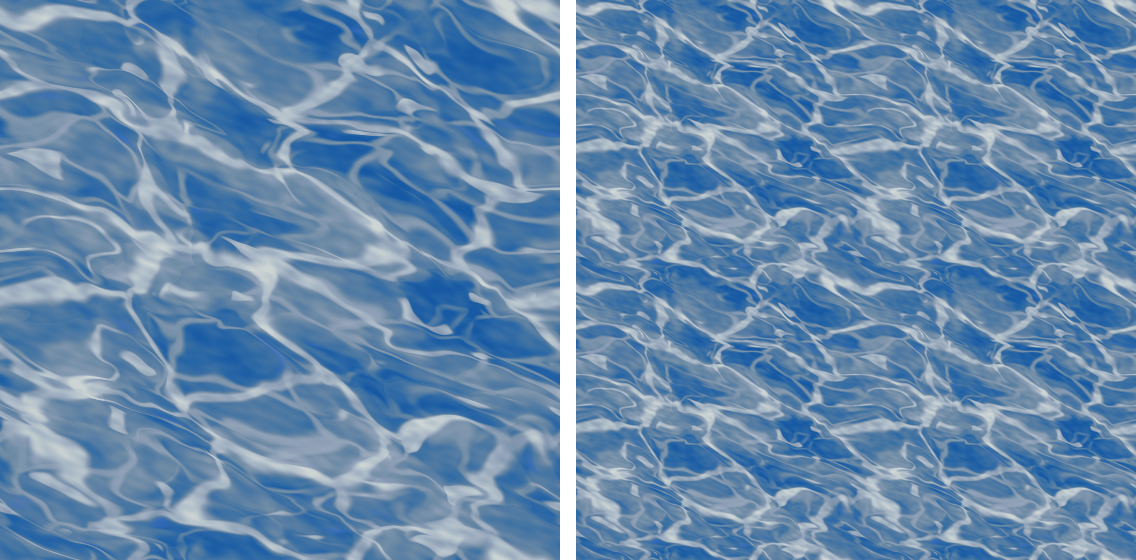
Left: one tile. Right: repeated 2 by 2.
Reproduce this texture procedurally as a WebGL 2 fragment shader.

```glsl
#version 300 es
precision highp float;
// Rippled pool water: deep blue hollows, grey-blue sheets and a slanted net of pale light filaments.

uniform vec2 u_resolution;
out vec4 fragColor;

const float SLANT = 3.0;                  // the net drops 1/SLANT of the tile across its width
const vec2 NET_GRID = vec2(3.0, 6.0);     // all grid heights are multiples of SLANT
const vec2 FINE_NET_GRID = vec2(6.0, 15.0);
const vec2 SHEET_GRID = vec2(4.0, 9.0);
const vec2 LOOP_GRID = vec2(6.0, 15.0);
const vec2 STREAK_GRID = vec2(13.0, 36.0);
const vec2 MOTTLE_GRID = vec2(30.0, 66.0);
const vec2 BROAD_WARP = vec2(0.11, 0.075);
const vec2 SMALL_WARP = vec2(0.050, 0.028);
const vec2 TINY_WARP = vec2(0.020, 0.012);
const float BASE_TONE = 0.20;
const float FILAMENT_TONE = 1.06;
const vec3 GLINT_BLUE = vec3(0.24, 0.43, 0.80);
const vec3 RAMP[8] = vec3[8](
    vec3(0.09, 0.35, 0.64), vec3(0.16, 0.40, 0.65), vec3(0.25, 0.45, 0.64), vec3(0.34, 0.49, 0.64),
    vec3(0.44, 0.55, 0.65), vec3(0.55, 0.62, 0.71), vec3(0.67, 0.73, 0.78), vec3(0.80, 0.83, 0.83));

vec3 hash(vec2 cell, float seed) {
    uvec3 v = uvec3(cell, seed) * 1664525u + 1013904223u;
    v.x += v.y * v.z; v.y += v.z * v.x; v.z += v.x * v.y;
    v ^= v >> 16u;
    v.x += v.y * v.z; v.y += v.z * v.x; v.z += v.x * v.y;
    return vec3(v >> 8u) / 16777216.0;
}

// Slanted lattice that repeats over the unit tile.
vec2 toGrid(vec2 uv, vec2 grid) {
    return vec2(uv.x, uv.y + uv.x / SLANT) * grid;
}

vec2 wrapCell(vec2 cell, vec2 grid) {
    float turns = floor((cell.x + 0.5) / grid.x);
    cell -= turns * vec2(grid.x, round(grid.y / SLANT));
    return floor(mod(cell + 0.5, grid));
}

// Wrapping gradient noise, about -0.6 to 0.6.
float noise(vec2 uv, vec2 grid, float seed) {
    vec2 p = toGrid(uv, grid);
    vec2 cell = floor(p), f = p - cell;
    vec2 s = f * f * f * (f * (f * 6.0 - 15.0) + 10.0);
    vec4 n;
    for (int i = 0; i < 4; i++) {
        vec2 corner = vec2(i & 1, i >> 1);
        float angle = 6.28318 * hash(wrapCell(cell + corner, grid), seed).x;
        n[i] = dot(vec2(cos(angle), sin(angle)), f - corner);
    }
    return mix(mix(n.x, n.y, s.x), mix(n.z, n.w, s.x), s.y);
}

vec2 noise2(vec2 uv, vec2 grid, float seed) {
    return vec2(noise(uv, grid, seed), noise(uv, grid, seed + 1.0));
}

// x: gap between the two nearest sites, zero on borders; y: random tone of the cell.
vec2 net(vec2 uv, vec2 grid, float seed) {
    vec2 p = toGrid(uv, grid), cell = floor(p);
    float nearest = 9.0, second = 9.0, tone = 0.0;
    for (int y = -2; y <= 2; y++)
    for (int x = -2; x <= 2; x++) {
        vec2 c = cell + vec2(x, y);
        vec3 h = hash(wrapCell(c, grid), seed);
        float d = length(c + 0.05 + 0.9 * h.xy - p);
        if (d < nearest) { second = nearest; nearest = d; tone = h.z; }
        else second = min(second, d);
    }
    return vec2(second - nearest, tone);
}

void main() {
    vec2 uv = gl_FragCoord.xy / u_resolution;

    // Bend the surface at three scales.
    vec2 p = uv + BROAD_WARP * noise2(uv, vec2(3.0, 6.0), 1.0);
    p += SMALL_WARP * noise2(p, vec2(8.0, 15.0), 3.0);
    p += TINY_WARP * noise2(p, vec2(18.0, 36.0), 5.0);

    // Hollows, sheets with crisp rims, streaks and mottling.
    vec2 coarse = net(p, NET_GRID, 11.0);
    vec2 fine = net(p, FINE_NET_GRID, 12.0);
    float sheet = noise(p, SHEET_GRID, 13.0);
    float streak = noise(p, STREAK_GRID, 14.0);
    float mottle = noise(uv, MOTTLE_GRID, 20.0);
    float tone = BASE_TONE + 0.36 * (coarse.y - 0.5) + 0.16 * (fine.y - 0.5)
               + 0.38 * sheet + 0.20 * (smoothstep(-0.06, 0.08, sheet + 0.3 * streak) - 0.5)
               + 0.34 * streak + 0.20 * mottle + 0.26 * exp(-5.0 * coarse.x);

    // Faint loops and side filaments.
    float presence = noise(p, vec2(4.0, 6.0), 15.0);
    float loopLine = smoothstep(0.075, 0.01, abs(noise(p, LOOP_GRID, 16.0) - 0.10));
    tone += 0.42 * loopLine * smoothstep(-0.15, 0.25, presence + 0.3 * streak);
    float sideLine = smoothstep(0.17, 0.03, fine.x) * smoothstep(0.2, -0.2, presence + 0.4 * streak);
    tone = mix(tone, 0.92, 0.72 * sideLine);

    // Main filaments, swelling and thinning along their length.
    float swell = smoothstep(-0.3, 0.45, noise(p, vec2(7.0, 15.0), 17.0));
    float width = mix(0.065, 0.17, swell);
    float filament = smoothstep(width, 0.3 * width, coarse.x);
    tone = mix(tone, FILAMENT_TONE + 0.35 * streak + 0.2 * mottle, filament * mix(0.7, 1.0, swell));

    // Small pale flecks.
    float fleck = smoothstep(0.34, 0.43, noise(p, vec2(9.0, 24.0), 18.0));
    tone = mix(tone, 1.02 + 0.3 * mottle, 0.85 * fleck);

    // Tone to colour, with rare violet-blue glints in the hollows.
    float level = clamp(tone * 5.0 + 1.0, 0.0, 6.999);
    int index = int(level);
    vec3 colour = mix(RAMP[index], RAMP[index + 1], fract(level));
    float glint = smoothstep(0.38, 0.52, noise(p, vec2(9.0, 30.0), 19.0));
    colour = mix(colour, GLINT_BLUE, 0.5 * glint * smoothstep(0.6, 0.2, tone));
    fragColor = vec4(colour, 1.0);
}
```
